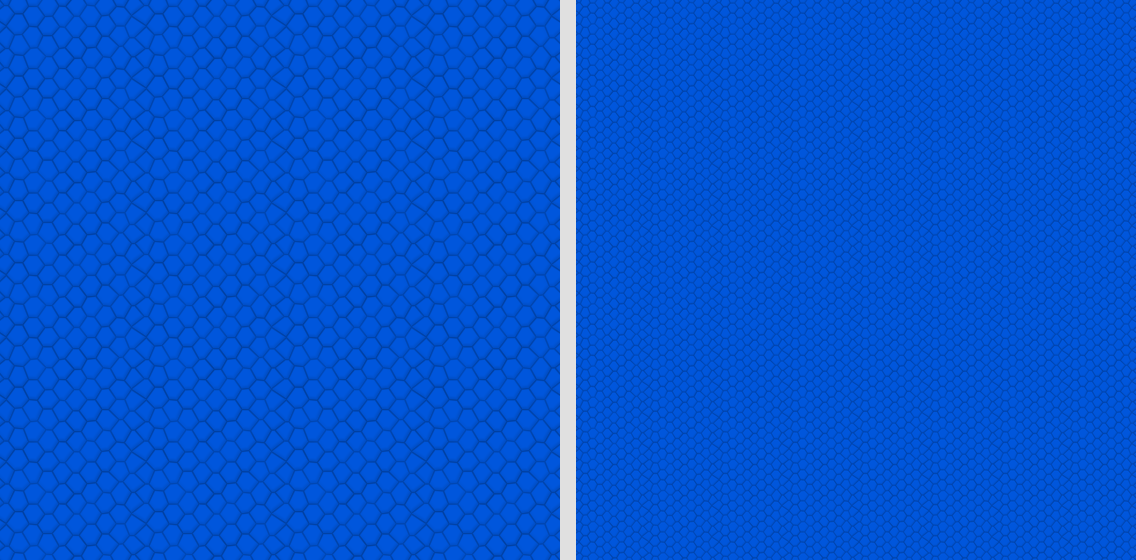
Left: one tile. Right: repeated 2 by 2.
This pattern is drawn by a Shadertoy shader. Its source:

```glsl
const vec2 GRID = vec2(40.0, 27.0);      // columns and rows per canvas
const vec2 PATCH = vec2(10.0, 3.0);      // columns and rows of one repeated patch
const vec2 JITTER = vec2(0.24, 0.22);    // spread of the cell centres
const float STRETCH = 0.03;              // widens columns, narrows the patch joint
const vec3 FACE_COLOR = vec3(0.0, 0.337, 0.861);
const vec3 GROOVE_COLOR = vec3(0.0, 0.247, 0.625);
const vec2 SHADOW_DIRECTION = vec2(0.45, -0.89);

vec2 hash2(vec2 p) {
    vec3 q = fract(p.xyx * vec3(0.1031, 0.1030, 0.0973));
    q += dot(q, q.yzx + 33.33);
    return fract((q.xx + q.yz) * q.zy);
}

float cornerSlope(vec2 corner, vec2 local, vec2 period) {
    float angle = 6.2832 * hash2(mod(corner, period) + 19.0).x;
    return dot(vec2(cos(angle), sin(angle)), local);
}

// Gradient noise that wraps after a whole number of cells.
float gradientNoise(vec2 p, vec2 period) {
    vec2 i = floor(p), f = fract(p), e = vec2(1.0, 0.0);
    vec2 u = f * f * f * (f * (f * 6.0 - 15.0) + 10.0);
    float low = mix(cornerSlope(i, f, period), cornerSlope(i + e, f - e, period), u.x);
    float high = mix(cornerSlope(i + e.yx, f - e.yx, period),
                     cornerSlope(i + 1.0, f - 1.0, period), u.x);
    return mix(low, high, u.y);
}

// Jittered centre of a cell; odd columns are raised by half a row.
vec2 cellCenter(vec2 cell, vec2 grid, vec2 patchSize) {
    vec2 inPatch = mod(cell, patchSize);
    vec2 offset = (hash2(inPatch + 7.0) - 0.5) * JITTER;
    offset.x += (inPatch.x - 0.5 * (patchSize.x - 1.0)) * STRETCH;
    float raise = 0.5 * mod(inPatch.x, 2.0);
    return (cell + vec2(0.5, 0.25 + raise) + offset) / grid;
}

vec2 nearestCell(vec2 p, vec2 grid, vec2 patchSize) {
    vec2 base = floor(p * grid), best = base;
    float bestDistance = 1e3;
    for (int y = -2; y <= 2; y++)
    for (int x = -2; x <= 2; x++) {
        vec2 cell = base + vec2(x, y);
        float d = length(cellCenter(cell, grid, patchSize) - p);
        if (d < bestDistance) {
            bestDistance = d;
            best = cell;
        }
    }
    return best;
}

// Soft groove along one side, wider where the side lies in shadow.
float sideGroove(float distanceToSide, vec2 normal, vec2 shadowDirection) {
    float shadow = smoothstep(-0.3, 1.0, dot(normal, shadowDirection));
    float line = smoothstep(0.0029, 0.0, distanceToSide);
    float falloff = smoothstep(0.0085, 0.0, distanceToSide);
    return max(0.88 * line, 0.42 * shadow * falloff);
}

// Strongest groove among all sides of the cell containing p.
float cellGroove(vec2 p, vec2 grid, vec2 patchSize, vec2 shadowDirection) {
    vec2 home = nearestCell(p, grid, patchSize);
    vec2 center = cellCenter(home, grid, patchSize);
    float groove = 0.0;
    for (int y = -2; y <= 2; y++)
    for (int x = -2; x <= 2; x++) {
        if (x == 0 && y == 0) continue;
        vec2 other = cellCenter(home + vec2(x, y), grid, patchSize);
        vec2 normal = normalize(other - center);
        float d = dot(0.5 * (center + other) - p, normal);
        groove = max(groove, sideGroove(d, normal, shadowDirection));
    }
    return groove;
}

void mainImage(out vec4 fragColor, in vec2 fragCoord) {
    vec2 uv = fragCoord / iResolution.xy;
    float groove = cellGroove(uv, GRID, PATCH, SHADOW_DIRECTION);

    // Groove depth drifts slowly, repeating with the patches.
    vec2 repeats = GRID / PATCH;
    float depth = 0.95 + 0.45 * gradientNoise(uv * repeats * vec2(5.0, 2.0), vec2(5.0, 2.0));
    fragColor = vec4(mix(FACE_COLOR, GROOVE_COLOR, groove * depth), 1.0);
}
```
